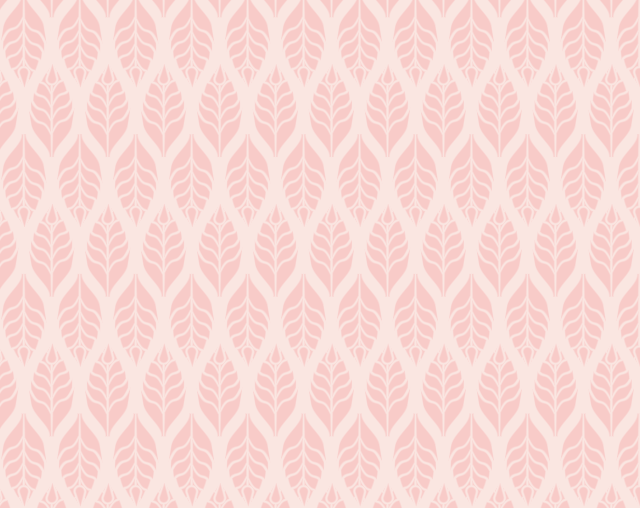
Reproduce this pattern procedurally as a Shadertoy shader.

```glsl
// Staggered rows of pink leaves, alternately upright and inverted, on pale blush.
// Each leaf is a tapered outline cut into lobes by S-curved veins and a midrib,
// with a teardrop bud at its tip. Lengths are in units of the column spacing.

#define COLUMNS 11.437      // leaf spacings across the canvas
#define ROW_PERIOD 2.496    // height of one upright + inverted pair of rows
#define LEAF_LENGTH 1.645
#define HALF_WIDTH 0.39
#define VEIN_START 0.40     // height of the lowest vein on the midrib
#define VEIN_STEP 0.24
#define VEIN_RISE 0.45      // climb of a vein from midrib to margin
#define SERRATION 0.15
#define SOFTNESS 0.019
#define GROUND_COLOR vec3(0.982, 0.902, 0.884)
#define LEAF_COLOR vec3(0.974, 0.796, 0.785)

const float TAU = 6.2831853;

// Teardrop: round base of radius r at the origin, pointed at height h.
float teardrop(vec2 p, float r, float h) {
    p.x = abs(p.x);
    float b = r / h;
    float a = sqrt(1.0 - b * b);
    float k = dot(p, vec2(-b, a));
    if (k < 0.0) return length(p) - r;
    if (k > a * h) return length(p - vec2(0.0, h));
    return dot(p, vec2(a, b)) - r;
}

// Smooth half-width of the leaf at height y above the stem end.
float outline(float y) {
    float base = mix(0.035, HALF_WIDTH, smoothstep(0.0, 0.58, y));
    float taper = clamp((LEAF_LENGTH - y) / 0.9, 0.0, 1.0);
    return base * sin(taper * TAU * 0.25);
}

// Approximate signed distance to a leaf; p.y runs from stem end to tip.
float leaf(vec2 p) {
    p.x -= 0.012 * smoothstep(1.25, LEAF_LENGTH, p.y);
    float x = abs(p.x);
    float u = min(x / HALF_WIDTH, 1.2);

    // Vein coordinate: constant along each S-curve, slightly offset by side
    float rise = VEIN_RISE * (u + 0.12 * sin(TAU * u));
    float slope = VEIN_RISE / HALF_WIDTH * (1.0 + 0.12 * TAU * cos(TAU * u));
    float side = p.x < 0.0 ? 0.018 : -0.018;
    float q = (p.y - rise - VEIN_START + side) / VEIN_STEP;

    // Serrated margin: each lobe swells towards its upper point
    float lobe = q < 0.0 ? max(q + 1.0, 0.0) : fract(q);
    float width = outline(p.y) * (1.0 + SERRATION * (lobe - 0.6));
    float d = max((x - width) * 0.85, max(-p.y, p.y - LEAF_LENGTH));

    // Cut the veins and midrib
    float nearest = max(floor(q + 0.5), 0.0);
    float vein = abs(q - nearest) * VEIN_STEP / sqrt(1.0 + slope * slope);
    d = max(d, mix(0.017, 0.026, min(u, 1.0)) - vein);
    d = max(d, mix(0.013, 0.021, smoothstep(0.0, 0.5, p.y)) - x);

    // Bud at the tip with a gap around it
    float bud = teardrop(p - vec2(0.0, 1.385), 0.075, LEAF_LENGTH - 1.385);
    return min(max(d, 0.04 - bud), bud);
}

// Offset from the centre of the nearest leaf in one staggered lattice.
vec2 repeatCell(vec2 p, vec2 center) {
    vec2 period = vec2(1.0, ROW_PERIOD);
    return (fract((p - center) / period + 0.5) - 0.5) * period;
}

void mainImage(out vec4 fragColor, in vec2 fragCoord) {
    float pixel = COLUMNS / iResolution.x;
    vec2 p = fragCoord * pixel;

    // Inverted rows, then upright rows shifted by half a column
    float d = 1e3;
    for (int row = 0; row < 2; row++) {
        float odd = float(row);
        vec2 center = vec2(0.425 + 0.5 * odd, 0.86 + 0.5 * ROW_PERIOD * odd);
        vec2 cell = repeatCell(p, center);
        cell.y *= 2.0 * odd - 1.0;
        d = min(d, leaf(cell + vec2(0.0, 0.5 * LEAF_LENGTH)));
    }

    float edge = max(SOFTNESS, 0.7 * pixel);
    float coverage = 1.0 - smoothstep(-edge, edge, d);
    fragColor = vec4(mix(GROUND_COLOR, LEAF_COLOR, coverage), 1.0);
}
```
